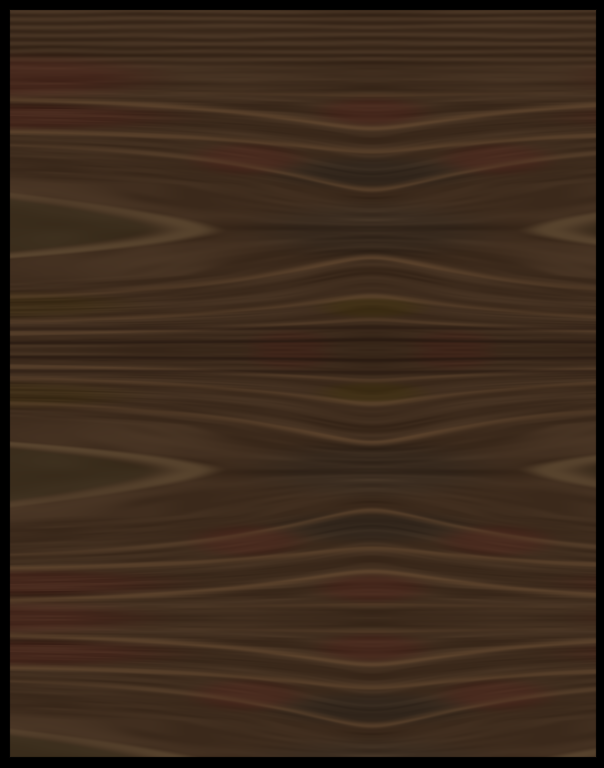
A WebGL 1 fragment shader for this texture:

```glsl
precision highp float;
// Dark wood veneer inside a thin black frame. Grain is folded about a vertical
// axis and two horizontal seams; pale growth rings bend around a pointed knot,
// over stretched value noise and soft red, olive and grey stains.
uniform vec2 u_resolution;

const vec2 CANVAS = vec2(604.0, 768.0); // design units, y measured downwards
const float AXIS_X = 372.0;
const float SEAM_Y = 350.0;
const float SEAM_GAP = 268.0;
const float KNOT_V = 120.0;

float hash(vec2 p) {
  return fract(sin(dot(p, vec2(127.1, 311.7))) * 43758.55);
}

float noise(vec2 p) {
  vec2 i = floor(p);
  vec2 f = fract(p);
  f = f * f * (3.0 - 2.0 * f);
  float low = mix(hash(i), hash(i + vec2(1.0, 0.0)), f.x);
  float high = mix(hash(i + vec2(0.0, 1.0)), hash(i + 1.0), f.x);
  return mix(low, high, f.y);
}

// x: distance from the axis, y: folded distance from the upper seam
vec2 foldVeneer(vec2 p) {
  float v = abs(p.y - SEAM_Y);
  if (p.y > SEAM_Y) v = min(v, 2.0 * SEAM_GAP - v);
  return vec2(abs(p.x - AXIS_X), v);
}

// 1 on the axis, falling to 0 at the far edge
float axisBend(float d) {
  float rounded = sqrt(d * d + 900.0) - 30.0;
  return (exp(-rounded / 160.0) - 0.125) / 0.875;
}

// Thin ring with a sharp inner side and a softer outer side
float ring(float v, float bend, float atAxis, float atEdge, float width) {
  float e = v - mix(atEdge, atAxis, bend);
  float w = e > 0.0 ? width * 1.7 : width;
  return exp(-e * e / (w * w));
}

float stain(vec2 q, vec2 center, vec2 radius) {
  return 1.0 - smoothstep(0.45, 1.2, length((q - center) / radius));
}

// Positive inside the knot, growing along its length
float knotField(vec2 q) {
  float along = (q.x - 160.0) / 202.0;
  float offset = abs(q.y - KNOT_V - 4.5 * along) / 32.5;
  return 202.0 * (along - pow(max(offset, 0.001), 1.6));
}

float grain(vec2 q, float bend) {
  float side = clamp((q.y - KNOT_V) / 45.0, -1.0, 1.0);
  float reach = smoothstep(0.0, 60.0, q.y) * (1.0 - smoothstep(200.0, 270.0, q.y));
  float s = q.y - 38.0 * side * reach * (1.0 - bend);
  float broad = noise(vec2(q.x / 170.0, s / 11.0));
  float medium = noise(vec2(q.x / 110.0 + 7.0, s / 4.5));
  float fine = noise(vec2(q.x / 45.0 + 19.0, s / 2.2));
  return broad * 0.4 + medium * 0.38 + fine * 0.22;
}

vec3 veneer(vec2 p) {
  vec2 q = foldVeneer(p);
  float bend = axisBend(q.x);

  // Base fibre, with crisper streaks along the top
  float fibre = grain(q, bend);
  float topBand = smoothstep(272.0, 292.0, q.y);
  float streak = 0.5 + 0.5 * sin(q.y * 0.78 + 2.0 * noise(q / vec2(80.0, 12.0)));
  fibre = mix(fibre, mix(fibre, streak, 0.55), topBand);
  vec3 color = mix(vec3(0.185, 0.122, 0.075), vec3(0.305, 0.224, 0.155), fibre);

  // Stains
  float red = stain(q, vec2(0.0, 238.0), vec2(60.0, 16.0));
  red += stain(q, vec2(362.0, 273.0), vec2(160.0, 24.0));
  red += stain(q, vec2(362.0, 233.0), vec2(180.0, 15.0));
  red += stain(q, vec2(125.0, 191.0), vec2(60.0, 17.0));
  red += 0.7 * stain(q, vec2(82.0, 6.0), vec2(45.0, 15.0));
  color += vec3(0.022, -0.022, -0.008) * min(red, 1.0);
  float olive = stain(q, vec2(0.0, 43.0), vec2(58.0, 12.0));
  olive += 0.7 * stain(q, vec2(362.0, 45.0), vec2(130.0, 14.0));
  color += vec3(0.004, 0.012, -0.03) * olive;
  float grey = stain(q, vec2(0.0, 177.0), vec2(105.0, 17.0));
  grey += 0.7 * stain(q, vec2(0.0, 120.0), vec2(130.0, 30.0));
  color += vec3(-0.042, -0.018, -0.002) * grey;

  // Knot: olive heart with a pale pointed rim
  float k = knotField(q);
  color = mix(color, vec3(0.22, 0.175, 0.105) + 0.05 * (fibre - 0.5), 0.7 * smoothstep(30.0, 80.0, k));
  float rim = smoothstep(-18.0, 14.0, k) * (1.0 - smoothstep(18.0, 70.0, k));
  float rimFade = mix(0.85, 0.5, smoothstep(125.0, 150.0, q.y));
  color = mix(color, vec3(0.36, 0.28, 0.19), rim * rimFade);

  // Pale rings, weaker where the fibre is dark
  float pale = 0.55 * bend * ring(q.y, bend, 254.0, 258.0, 1.6);
  pale += 0.85 * ring(q.y, bend, 221.0, 250.0, 2.0);
  pale += 0.8 * ring(q.y, bend, 198.0, 218.0, 2.0);
  pale += mix(0.3, 0.85, bend) * ring(q.y, bend, 160.0, 205.0, 2.0);
  pale += mix(0.4, 0.85, bend) * ring(q.y, bend, 92.0, 53.0, 2.0);
  pale += 0.6 * ring(q.y, bend, 53.0, 28.0, 1.8);
  pale += 0.55 * ring(q.y, bend, 30.0, 16.0, 1.6);
  color = mix(color, vec3(0.385, 0.28, 0.185), min(pale, 1.0) * (0.6 + 0.4 * fibre));

  // Dark seams near the fold
  float dark = ring(q.y, bend, 10.0, 7.0, 1.5) + 0.8 * ring(q.y, bend, 22.0, 21.0, 1.7);
  return mix(color, vec3(0.145, 0.09, 0.06), 0.65 * min(dark, 1.0));
}

void main() {
  vec2 p = gl_FragCoord.xy / u_resolution * CANVAS;
  p.y = CANVAS.y - p.y;
  vec2 inset = min(p - vec2(10.0), vec2(596.0, 757.0) - p);
  float inside = smoothstep(-0.8, 0.8, min(inset.x, inset.y));
  gl_FragColor = vec4(veneer(p) * inside, 1.0);
}
```
